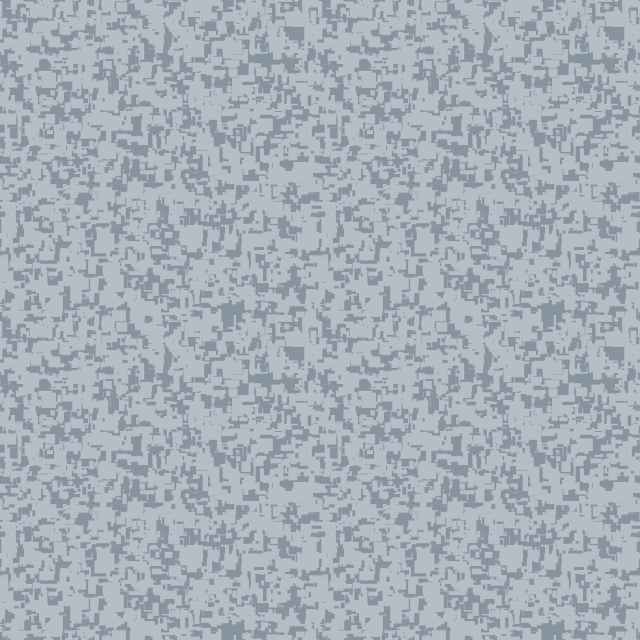
Write a Shadertoy shader that draws this pattern.

```glsl
// Blocky two-tone camouflage: small upright rectangles of slate and pale grey
// are stacked in alternating layers. Each layer scatters one optional rectangle
// per cell of a wrapping grid, so the cloth tiles without a seam.

const vec3 PALE  = vec3(0.71, 0.74, 0.78);
const vec3 SLATE = vec3(0.53, 0.58, 0.62);

const int   REPEATS = 2;    // copies of the motif along each side of the canvas
const int   CELLS   = 34;   // grid cells along each side of one motif
const int   LAYERS  = 10;   // even layers are slate, odd layers are pale

// Side lengths in cells (at most 2) and the chance that a cell holds a rectangle
const vec2  SLATE_SIDES  = vec2(0.32, 1.78);
const vec2  PALE_SIDES   = vec2(0.42, 1.90);
const float SLATE_CHANCE = 0.62;
const float PALE_CHANCE  = 0.58;

// Integer mixing hash
uint scramble(uint n) {
    n = (n ^ (n >> 16)) * 0x7feb352du;
    n = (n ^ (n >> 15)) * 0x846ca68bu;
    return n ^ (n >> 16);
}

float nextRandom(inout uint seed) {
    seed = scramble(seed + 0x9e3779b9u);
    return float(seed >> 8) / 16777216.0;
}

// Smooth-edged coverage of an upright rectangle centred on the origin
float rectangle(vec2 p, vec2 halfSize, vec2 pixel) {
    vec2 cover = clamp((halfSize - abs(p)) / pixel + 0.5, 0.0, 1.0);
    return cover.x * cover.y;
}

// Union of all rectangles of one layer that can reach point p (in cells)
float scatter(vec2 p, int layer, vec2 sides, float chance, vec2 pixel) {
    ivec2 home = ivec2(floor(p));
    float cover = 0.0;
    for (int y = -1; y <= 1; y++) {
        for (int x = -1; x <= 1; x++) {
            ivec2 cell = home + ivec2(x, y);
            ivec2 wrapped = (cell + CELLS) % CELLS;
            uint seed = scramble(uint(wrapped.x + CELLS * (wrapped.y + CELLS * layer)));
            if (nextRandom(seed) > chance) continue;

            vec2 centre = vec2(cell);
            centre.x += nextRandom(seed);
            centre.y += nextRandom(seed);

            // Squared randoms favour short sides, with a few long bars
            vec2 stretch;
            stretch.x = nextRandom(seed);
            stretch.y = nextRandom(seed);
            vec2 size = mix(vec2(sides.x), vec2(sides.y), stretch * stretch);
            cover = max(cover, rectangle(p - centre, 0.5 * size, pixel));
        }
    }
    return cover;
}

void mainImage(out vec4 fragColor, in vec2 fragCoord) {
    vec2 uv = fragCoord / iResolution.xy;
    vec2 p = fract(uv * float(REPEATS)) * float(CELLS);
    vec2 pixel = float(REPEATS * CELLS) / iResolution.xy;

    // Paint the layers from bottom to top
    float paleness = 1.0;
    for (int layer = 0; layer < LAYERS; layer++) {
        bool isPale = layer % 2 == 1;
        vec2 sides = isPale ? PALE_SIDES : SLATE_SIDES;
        float chance = isPale ? PALE_CHANCE : SLATE_CHANCE;
        float cover = scatter(p, layer, sides, chance, pixel);
        paleness = mix(paleness, isPale ? 1.0 : 0.0, cover);
    }

    fragColor = vec4(mix(SLATE, PALE, paleness), 1.0);
}
```
